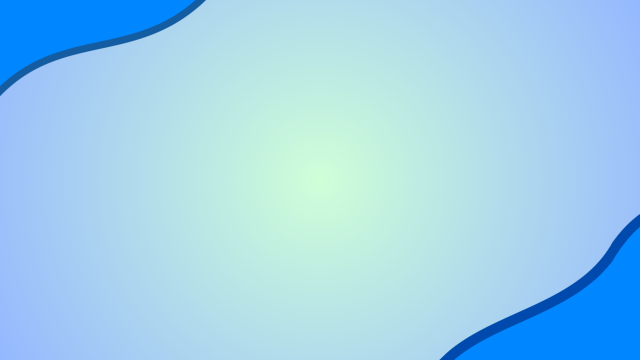
A Shadertoy shader for this background:

```glsl
const float ASPECT = 16.0 / 9.0;

// Radial glow
const vec3 GLOW_CENTER = vec3(0.81, 1.0, 0.845);
const vec3 GLOW_EDGE = vec3(0.58, 0.72, 1.0);
const float GLOW_RADIUS = 1.02;

// Corner waves
const vec3 WAVE_BLUE = vec3(0.0, 0.53, 1.0);
const vec3 TOP_RIM = vec3(0.08, 0.36, 0.63);
const vec3 BOTTOM_RIM = vec3(0.0, 0.29, 0.68);
const float TOP_RIM_HALF = 0.0099;
const float BOTTOM_RIM_HALF = 0.0141;

// Control points, in canvas heights
const vec2 TOP_A = vec2(0.0, 0.7465);
const vec2 TOP_B = vec2(0.1736, 0.919);
const vec2 TOP_C = vec2(0.3727, 0.8287);
const vec2 TOP_D = vec2(0.5579, 1.0);

const vec2 LOW_A = vec2(1.2407, 0.0);
const vec2 LOW_B = vec2(1.3657, 0.1204);
const vec2 LOW_C = vec2(1.5972, 0.1389);
const vec2 LOW_JOIN = vec2(1.7014, 0.3009);
const vec2 LOW_E = vec2(1.7245, 0.3368);
const vec2 LOW_F = vec2(1.75, 0.3657);
const vec2 LOW_G = vec2(1.7778, 0.3877);

vec2 bezier(vec2 a, vec2 b, vec2 c, vec2 d, float t) {
    float s = 1.0 - t;
    return s * s * s * a + 3.0 * s * s * t * b + 3.0 * s * t * t * c + t * t * t * d;
}

vec2 bezierTangent(vec2 a, vec2 b, vec2 c, vec2 d, float t) {
    float s = 1.0 - t;
    return s * s * (b - a) + 2.0 * s * t * (c - b) + t * t * (d - c);
}

// Approximate signed distance, positive above a curve that runs left to right;
// past its ends the curve continues along its tangent
float heightAbove(vec2 p, vec2 a, vec2 b, vec2 c, vec2 d) {
    float low = 0.0, high = 1.0;
    for (int i = 0; i < 16; i++) {
        float mid = 0.5 * (low + high);
        if (bezier(a, b, c, d, mid).x < p.x) low = mid;
        else high = mid;
    }
    float t = 0.5 * (low + high);
    vec2 offset = p - bezier(a, b, c, d, t);
    vec2 dir = normalize(bezierTangent(a, b, c, d, t));
    return dir.x * offset.y - dir.y * offset.x;
}

// Paints a filled wave (inside > 0) with a rim centred on its edge
vec3 paintWave(vec3 base, float inside, float rimHalf, vec3 rim, float pixel) {
    float aa = 0.75 * pixel;
    vec3 color = mix(base, rim, smoothstep(-aa, aa, inside + rimHalf));
    return mix(color, WAVE_BLUE, smoothstep(-aa, aa, inside - rimHalf));
}

void mainImage(out vec4 fragColor, in vec2 fragCoord) {
    vec2 p = fragCoord / iResolution.xy * vec2(ASPECT, 1.0);
    float pixel = 1.0 / iResolution.y;

    // Background glow
    float r = length(p - 0.5 * vec2(ASPECT, 1.0)) / GLOW_RADIUS;
    vec3 color = mix(GLOW_CENTER, GLOW_EDGE, min(r, 1.0));

    // Upper left wave
    float top = heightAbove(p, TOP_A, TOP_B, TOP_C, TOP_D);
    color = paintWave(color, top, TOP_RIM_HALF, TOP_RIM, pixel);

    // Lower right wave, made of two joined curves
    float bottom = p.x < LOW_JOIN.x
        ? heightAbove(p, LOW_A, LOW_B, LOW_C, LOW_JOIN)
        : heightAbove(p, LOW_JOIN, LOW_E, LOW_F, LOW_G);
    color = paintWave(color, -bottom, BOTTOM_RIM_HALF, BOTTOM_RIM, pixel);

    fragColor = vec4(color, 1.0);
}
```
